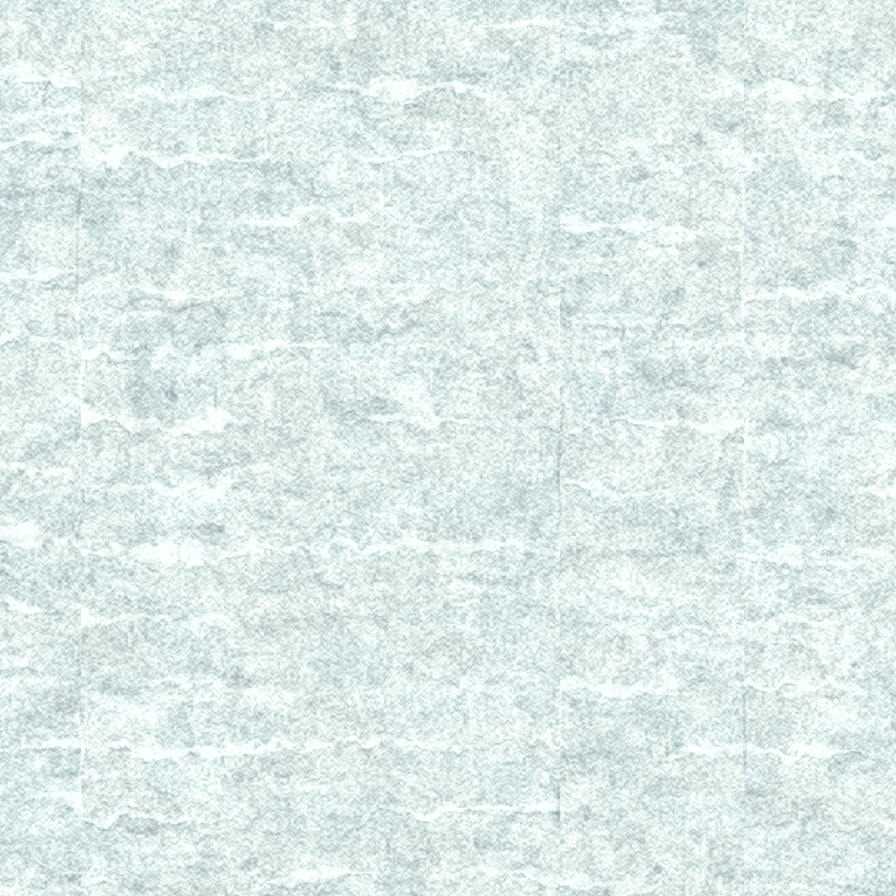
Reproduce this texture procedurally as a three.js fragment shader.

```glsl
varying vec2 vUv;

#define ROWS 13.6
#define SEAMS vec3(0.09, 0.625, 0.83)
#define SHADE vec3(0.70, 0.765, 0.775)
#define MIDDLE vec3(0.87, 0.93, 0.92)
#define LIGHT vec3(0.965, 1.0, 0.992)
#define GRAIN 0.27
#define WEAVE 0.036
#define PATCHES 0.042
#define STREAKS 0.1

float hash(vec2 p) {
  vec3 h = fract(vec3(p.xyx) * 0.1031);
  h += dot(h, h.yzx + 33.33);
  return fract((h.x + h.y) * h.z);
}

float noise(vec2 p) {
  vec2 cell = floor(p);
  vec2 f = fract(p);
  f = f * f * (3.0 - 2.0 * f);
  float low = mix(hash(cell), hash(cell + vec2(1.0, 0.0)), f.x);
  float high = mix(hash(cell + vec2(0.0, 1.0)), hash(cell + 1.0), f.x);
  return mix(low, high, f.y);
}

float fbm(vec2 p) {
  float sum = 0.0;
  float amplitude = 0.5;
  for (int i = 0; i < 4; i++) {
    sum += amplitude * noise(p);
    p = p * 2.03 + vec2(17.3, 9.1);
    amplitude *= 0.5;
  }
  return sum / 0.9375;
}

// Soft-edged band from 0 to width
float band(float d, float width, float soft) {
  return smoothstep(-soft, soft, d) * (1.0 - smoothstep(width - soft, width + soft, d));
}

// Ragged white joints between courses, x = light, y = thin shadow below
vec2 courses(vec2 p, float strip) {
  float wobble = 0.3 * noise(vec2(p.x * 5.0, strip * 7.0))
               + 0.5 * (fbm(vec2(p.x * 42.0, p.y * 46.0)) - 0.5);
  float r = p.y * ROWS + wobble + 0.04 * strip;
  float row = floor(r);
  float y = fract(r) - 0.5;
  float presence = smoothstep(0.3, 0.9, noise(vec2(p.x * 8.0 + strip * 3.3, row * 7.31)));
  float width = 0.11 * presence * (0.2 + 1.2 * noise(vec2(p.x * 60.0, row * 3.7)));
  float light = (1.0 - smoothstep(width * 0.6, width + 0.025, abs(y))) * smoothstep(0.05, 0.5, presence);
  float shadow = band(-y - width, 0.07, 0.02) * smoothstep(0.45, 0.65, noise(vec2(p.x * 20.0, row * 5.9)));
  return vec2(light, shadow);
}

// Short curved flakes along the contours of a noise field
vec2 flakes(vec2 q, vec2 density) {
  float n = noise(q * density) - 0.5;
  float dark = band(n, 0.17, 0.04) * smoothstep(0.48, 0.62, noise(q * density * 0.7 + 31.0));
  float light = band(-n, 0.17, 0.05) * smoothstep(0.46, 0.64, noise(q * density * 0.6 + 57.0));
  return vec2(light, dark);
}

// Fine horizontal brush lines, gathered in groups
vec2 brushLines(vec2 q) {
  float lines = noise(vec2(q.x * 13.0, q.y * 135.0 + 1.5 * noise(q * 22.0)));
  float group = smoothstep(0.5, 0.7, noise(q * vec2(8.0, 21.0) + 83.0));
  return group * vec2(smoothstep(0.62, 0.78, lines), 1.0 - smoothstep(0.22, 0.38, lines));
}

// Broken upright seams, x = light, y = dark
vec2 seamMarks(vec2 p) {
  vec2 marks = vec2(0.0);
  for (int i = 0; i < 3; i++) {
    float id = float(i) * 11.7;
    float bend = 0.009 * (noise(vec2(p.y * 30.0, id)) - 0.5);
    float d = abs(p.x - SEAMS[i] + bend);
    float line = 1.0 - smoothstep(0.0008, 0.0028, d);
    float part = noise(vec2(p.y * 19.0, id + 5.0));
    marks += line * vec2(1.0 - smoothstep(0.2, 0.38, part), smoothstep(0.56, 0.76, part));
  }
  return marks;
}

// Fine irregular cloth grain, centred on zero
float cloth(vec2 p) {
  float zigzag = abs(fract(p.x * 82.0) - 0.5) * 1.8;
  float thread = sin(6.2832 * (p.y * 160.0 + zigzag + 1.3 * noise(p * 90.0)));
  float speckle = 0.6 * noise(p * 270.0) + 0.4 * noise(p * 430.0 + 19.0) - 0.5;
  return WEAVE * thread + GRAIN * speckle;
}

void main() {
  vec2 p = vUv;
  float strip = dot(step(SEAMS, vec3(p.x)), vec3(1.0));

  // Each strip has its own part of the warped noise field
  vec2 q = p + strip * vec2(3.7, 1.3);
  q += 0.022 * (vec2(fbm(q * 30.0), fbm(q * 30.0 + 40.0)) - 0.5);

  float clouds = fbm(q * vec2(6.0, 12.0) + 7.0) - 0.5;
  float patches = smoothstep(0.45, 0.55, fbm(q * vec2(27.0, 42.0))) - 0.5;
  float upright = noise(q * vec2(62.0, 20.0) + 23.0) - 0.5;
  vec2 joint = courses(p, strip);
  vec2 flake = flakes(q, vec2(28.0, 52.0)) + 0.8 * flakes(q + 5.3, vec2(58.0, 44.0));
  vec2 brush = brushLines(q);
  vec2 seam = seamMarks(p);
  float chip = smoothstep(0.87, 0.92, noise(q * vec2(38.0, 56.0) + 71.0));

  // Layer the marks, then the cloth over everything
  float tone = 0.871 + 0.055 * clouds - PATCHES * patches + 0.03 * upright;
  tone += 0.035 * flake.x - 0.05 * flake.y;
  tone += 0.045 * brush.x - 0.045 * brush.y;
  tone -= 0.05 * joint.y + 0.09 * seam.y + 0.08 * chip;
  tone += STREAKS * joint.x + 0.08 * seam.x;
  tone += cloth(p) * (1.0 - 0.35 * joint.x);

  // Pale aqua ramp with a slight drift between blue and cream
  vec3 color = mix(SHADE, MIDDLE, clamp((tone - 0.70) / 0.17, -0.4, 1.0));
  color = mix(color, LIGHT, clamp((tone - 0.87) / 0.095, 0.0, 1.15));
  float drift = noise(q * vec2(11.0, 23.0) + 101.0) - 0.5;
  color += drift * vec3(0.014, 0.0, -0.014);
  gl_FragColor = vec4(clamp(color, 0.0, 1.0), 1.0);
}
```
